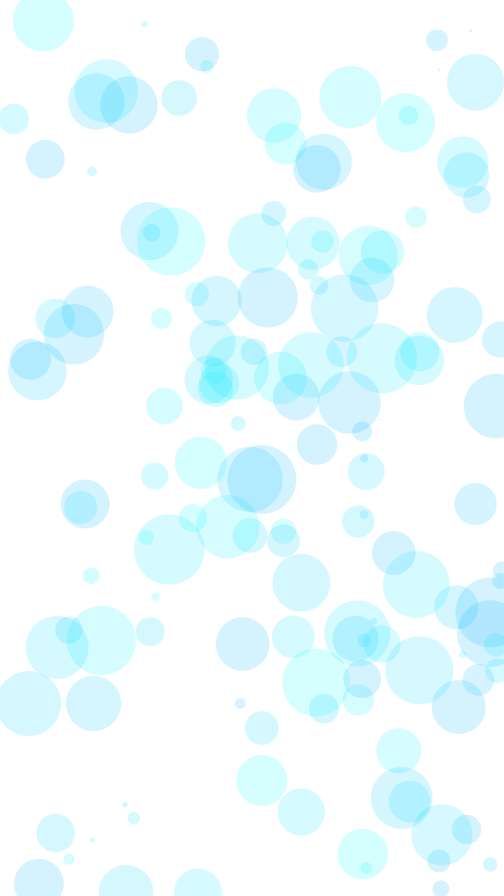
A Shadertoy shader for this pattern:

```glsl
// Translucent cyan to sky-blue discs scattered at random over white.
// A loop hashes a centre and tint for each disc, spreads the radii evenly
// from specks to the largest size, and blends every disc over the last.

const int   DISC_COUNT   = 145;
const float MAX_RADIUS   = 0.070;  // in canvas widths
const float SIZE_POWER   = 0.8;    // below 1 favours large discs
const float DISC_OPACITY = 0.165;
const vec3  PAPER        = vec3(1.0);
const vec3  CYAN         = vec3(0.0, 1.0, 1.0);
const vec3  SKY_BLUE     = vec3(0.0, 0.68, 1.0);

float hash(vec2 p) {
    return fract(sin(dot(p, vec2(127.1, 311.7))) * 43758.5453);
}

// Antialiased coverage of a disc, with an edge one pixel wide
float discCoverage(vec2 p, vec2 centre, float radius, float pixel) {
    return clamp(0.5 + (radius - length(p - centre)) / pixel, 0.0, 1.0);
}

void mainImage(out vec4 fragColor, in vec2 fragCoord) {
    float pixel = 1.0 / iResolution.x;
    vec2 p = fragCoord * pixel;
    vec2 canvas = vec2(1.0, iResolution.y * pixel);

    vec3 color = PAPER;
    for (int i = 0; i < DISC_COUNT; i++) {
        float id = float(i) + 0.5;
        vec2 centre = canvas * vec2(hash(vec2(id, 1.0)), hash(vec2(id, 2.0)));
        float radius = MAX_RADIUS * pow(id / float(DISC_COUNT), SIZE_POWER);
        vec3 tint = mix(CYAN, SKY_BLUE, hash(vec2(id, 3.0)));

        float cover = discCoverage(p, centre, radius, pixel);
        color = mix(color, tint, DISC_OPACITY * cover);
    }
    fragColor = vec4(color, 1.0);
}
```
